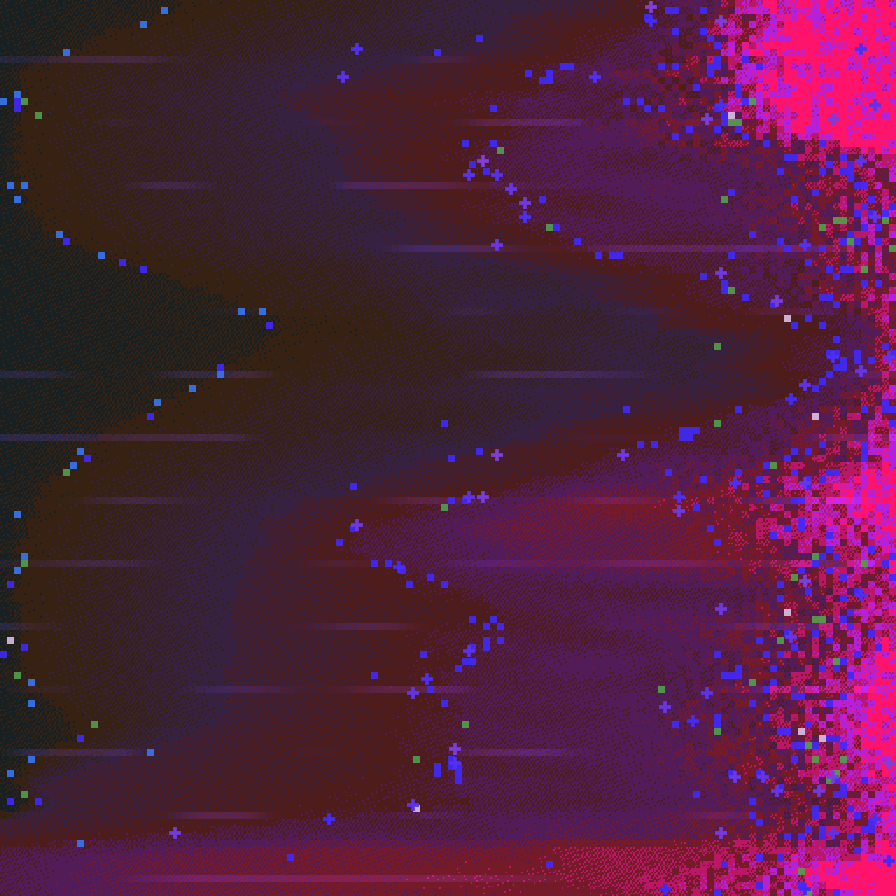
Give the GLSL for this background, as a WebGL 2 fragment shader.

```glsl
#version 300 es
precision highp float;

uniform vec2 u_resolution;
out vec4 outColor;

const float CELLS = 128.0;        // mosaic blocks across the canvas
const float GLYPHS = 64.0;        // plus marks use a coarser grid
const float DITHER_GRID = 512.0;  // fine two-tone grain
const float TEAR = 0.045;         // sideways displacement of rows
const float SCAN_PERIOD = 0.0703;
const float SPARK_RATE = 0.38;
const float HOT_NOISE = 2.6;

const vec3 BLUE = vec3(0.25, 0.16, 0.98);
const vec3 SKY = vec3(0.22, 0.46, 0.95);
const vec3 GREEN = vec3(0.32, 0.62, 0.30);
const vec3 PALE = vec3(0.85, 0.75, 0.90);

// Cold to hot: night, brown, plum, maroon, purple, crimson, magenta, violet, pink
const vec3 RAMP[9] = vec3[9](
  vec3(0.09, 0.13, 0.14), vec3(0.21, 0.13, 0.07), vec3(0.21, 0.13, 0.25),
  vec3(0.31, 0.11, 0.11), vec3(0.32, 0.11, 0.35), vec3(0.46, 0.10, 0.16),
  vec3(0.73, 0.09, 0.40), vec3(0.70, 0.13, 0.86), vec3(1.00, 0.08, 0.42));

float hash(vec2 p) {
  vec3 q = fract(vec3(p.xyx) * 0.1031);
  q += dot(q, q.yzx + 33.33);
  return fract((q.x + q.y) * q.z);
}

float corner(vec2 cell, vec2 offset) {
  float angle = 6.2832 * hash(cell);
  return dot(vec2(cos(angle), sin(angle)), offset);
}

float gradientNoise(vec2 p) {
  vec2 i = floor(p), f = fract(p);
  vec2 s = f * f * (3.0 - 2.0 * f);
  vec2 e = vec2(1.0, 0.0);
  return mix(mix(corner(i, f), corner(i + e, f - e), s.x),
             mix(corner(i + e.yx, f - e.yx), corner(i + 1.0, f - 1.0), s.x), s.y);
}

float bump(float t, float center, float width) {
  float d = (t - center) / width;
  return exp(-d * d);
}

// Horizontal positions of the four fronts, t runs downward from the top
vec4 fronts(float t) {
  float cold = 0.02 + 0.18 * bump(t, 0.0, 0.05) + 0.25 * bump(t, 0.36, 0.075)
    + 0.10 * bump(t, 0.45, 0.08) + 0.06 * bump(t, 0.81, 0.035)
    - 0.25 * smoothstep(0.90, 0.96, t);
  float dim = 0.36 + 0.23 * bump(t, 0.0, 0.08) - 0.08 * bump(t, 0.11, 0.03)
    + 0.43 * bump(t, 0.40, 0.12) - 0.10 * smoothstep(0.45, 0.60, t)
    - 0.38 * smoothstep(0.78, 0.96, t);
  float warm = 0.50 + 0.22 * bump(t, 0.0, 0.12) + 0.45 * bump(t, 0.395, 0.12)
    - 0.13 * bump(t, 0.60, 0.045) + 0.06 * bump(t, 0.685, 0.035)
    - 0.60 * smoothstep(0.89, 0.97, t);
  float hot = 0.985 - 0.17 * (1.0 - smoothstep(0.13, 0.20, t))
    - 0.08 * bump(t, 0.55, 0.04) - 0.07 * bump(t, 0.80, 0.12)
    - 0.09 * bump(t, 0.98, 0.03);
  dim = max(dim, cold + 0.03);
  return vec4(cold, dim, max(warm, dim + 0.04), hot);
}

// Position on the ramp, stepping up at every front
float heatLevel(float x, float t, vec4 f) {
  if (x < f.x) return 0.15 + 0.4 * clamp(x / max(f.x, 0.01), 0.0, 1.0);
  if (x < f.y) return mix(0.9, 2.0, (x - f.x) / (f.y - f.x));
  if (x < f.z) return mix(2.3, 3.2, (x - f.y) / (f.z - f.y));
  float s = clamp((x - f.z) / max(f.w - f.z, 0.02), 0.0, 1.0);
  float glow = 0.8 * bump(t, 0.58, 0.05) + 0.9 * smoothstep(0.93, 0.95, t);
  float level = 3.5 + 0.7 * s + 1.2 * pow(s, 5.0) + glow * smoothstep(0.0, 0.35, s);
  return level + 2.6 * smoothstep(f.w - 0.01, f.w + 0.09, x);
}

void main() {
  vec2 uv = gl_FragCoord.xy / u_resolution;
  float pixel = 1.0 / min(u_resolution.x, u_resolution.y);
  vec2 cell = floor(uv * CELLS);
  vec2 p = (cell + 0.5) / CELLS;
  float t = 1.0 - p.y;
  float chance = hash(cell + 17.0);

  // Torn rows and blocky heat
  float tear = gradientNoise(p * vec2(5.0, 43.0)) + 0.5 * (hash(vec2(cell.y, 7.0)) - 0.5);
  float x = p.x + TEAR * tear * (0.4 + p.x) * (1.0 - smoothstep(0.85, 1.0, p.x));
  vec4 f = fronts(t);
  float nearHot = smoothstep(f.w - 0.22, f.w, x) * smoothstep(f.z, f.z + 0.10, x);
  float level = heatLevel(x, t, f) + 0.7 * gradientNoise(p * vec2(7.0, 31.0)) * smoothstep(0.1, 0.7, x);
  level += (chance - 0.5) * (0.15 + HOT_NOISE * nearHot);

  // Diagonal grain between neighbouring tones
  vec2 grain = floor(uv * DITHER_GRID);
  float dither = fract(52.98 * fract(dot(grain, vec2(0.06711, 0.00584))));
  vec3 color = RAMP[int(clamp(floor(level + dither), 0.0, 8.0))];

  // Broken scan streaks
  float scan = step(fract((t + 0.006) / SCAN_PERIOD), 0.075);
  float streak = smoothstep(-0.05, 0.3, gradientNoise(vec2(p.x * 6.0, cell.y * 1.7)));
  color += scan * streak * vec3(0.06, 0.03, 0.15);

  // Square sparks clustered along the fronts and beside the hot edge
  float cluster = 0.5 + 1.3 * gradientNoise(p * 11.0 + 4.0);
  float edge = 0.8 * bump(x, f.x, 0.014) + 0.12 * bump(x, f.y, 0.012) + bump(x, f.z, 0.018);
  float rate = SPARK_RATE * cluster * edge * (1.0 - smoothstep(0.92, 0.95, t))
    + 0.13 * nearHot * (1.0 - smoothstep(f.w, f.w + 0.05, x));
  vec2 local = abs(fract(uv * CELLS) - 0.5);
  float square = 1.0 - smoothstep(0.5 - pixel * CELLS * 0.5, 0.5, max(local.x, local.y));
  float kind = hash(cell + 91.0);
  vec3 spark = mix(BLUE, SKY, step(x, 0.32) * step(0.35, kind));
  spark = kind > 0.87 ? GREEN : spark;
  spark = kind > 0.975 ? PALE : spark;
  color = mix(color, spark, square * step(hash(cell + 53.0), rate) * 0.9);

  // Sparse plus marks
  vec2 markCell = floor(uv * GLYPHS);
  vec2 markPoint = (markCell + 0.5) / GLYPHS;
  vec4 markFronts = fronts(1.0 - markPoint.y);
  float markRate = 0.14 * bump(markPoint.x, markFronts.z, 0.025)
    + 0.05 * smoothstep(0.72, 0.82, markPoint.x) * step(markFronts.z, markPoint.x);
  vec2 arm = abs(fract(uv * GLYPHS) - 0.5);
  float plus = min(max(arm.x - 0.38, arm.y - 0.09), max(arm.y - 0.38, arm.x - 0.09));
  float mark = 1.0 - smoothstep(0.0, pixel * GLYPHS, plus);
  color = mix(color, mix(BLUE, vec3(0.50, 0.25, 0.85), hash(markCell)),
    mark * step(hash(markCell + 29.0), markRate));

  outColor = vec4(clamp(color, 0.0, 1.0), 1.0);
}
```
